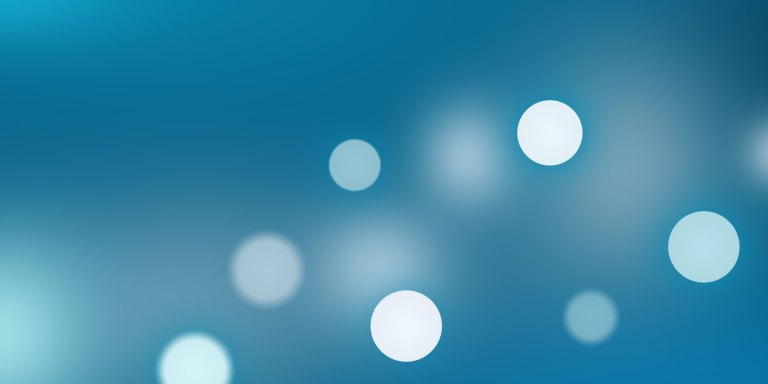
Give the GLSL for this background, as a Shadertoy shader.

```glsl
// Soft blue backdrop with hazy glows and pale out-of-focus light discs.

const vec3 DEEP_BLUE = vec3(0.03, 0.38, 0.53);
const vec3 HALO_CYAN = vec3(0.04, 0.56, 0.71);
const float HALO_WIDTH = 0.045;
const float HALO_STRENGTH = 0.6;

// Glows, back to front: centre xy, radii zw (canvas height = 1)
const int GLOW_COUNT = 11;
const vec4 GLOW_SHAPE[GLOW_COUNT] = vec4[](
    vec4(0.45, 1.05, 0.80, 0.35),
    vec4(0.00, 1.04, 0.32, 0.15),
    vec4(2.05, 0.88, 0.30, 0.32),
    vec4(1.75, -0.05, 0.75, 0.28),
    vec4(0.95, 0.27, 0.50, 0.24),
    vec4(0.48, 0.20, 0.38, 0.30),
    vec4(1.62, 0.56, 0.28, 0.32),
    vec4(0.00, 0.13, 0.25, 0.27),
    vec4(0.99, 0.30, 0.16, 0.15),
    vec4(1.22, 0.59, 0.13, 0.14),
    vec4(2.03, 0.60, 0.09, 0.09));
// Glow colour rgb and opacity
const vec4 GLOW_TINT[GLOW_COUNT] = vec4[](
    vec4(0.03, 0.50, 0.66, 0.85),
    vec4(0.08, 0.69, 0.83, 0.85),
    vec4(0.04, 0.28, 0.40, 0.85),
    vec4(0.02, 0.47, 0.68, 0.90),
    vec4(0.31, 0.53, 0.64, 0.65),
    vec4(0.42, 0.61, 0.70, 0.85),
    vec4(0.50, 0.65, 0.72, 0.92),
    vec4(0.62, 0.87, 0.90, 0.97),
    vec4(0.67, 0.79, 0.85, 0.88),
    vec4(0.68, 0.79, 0.85, 0.88),
    vec4(0.66, 0.77, 0.82, 0.90));

// Discs: centre xy, radius, edge softness
const int DISC_COUNT = 7;
const vec4 DISC_SHAPE[DISC_COUNT] = vec4[](
    vec4(0.924, 0.570, 0.067, 0.004),
    vec4(1.432, 0.654, 0.085, 0.002),
    vec4(1.833, 0.357, 0.093, 0.002),
    vec4(1.058, 0.151, 0.093, 0.002),
    vec4(0.508, 0.036, 0.092, 0.018),
    vec4(0.695, 0.297, 0.090, 0.022),
    vec4(1.539, 0.174, 0.066, 0.016));
// Disc colour rgb and halo amount
const vec4 DISC_TINT[DISC_COUNT] = vec4[](
    vec4(0.56, 0.76, 0.82, 0.60),
    vec4(0.90, 0.95, 0.97, 1.00),
    vec4(0.69, 0.86, 0.90, 0.90),
    vec4(0.92, 0.95, 0.98, 0.50),
    vec4(0.81, 0.94, 0.96, 0.80),
    vec4(0.65, 0.77, 0.83, 0.00),
    vec4(0.47, 0.70, 0.78, 0.10));

vec3 addGlow(vec3 base, vec2 p, vec4 shape, vec4 tint) {
    vec2 q = (p - shape.xy) / shape.zw;
    return mix(base, tint.rgb, tint.a * exp(-dot(q, q)));
}

vec3 addDisc(vec3 base, vec2 p, vec4 shape, vec4 tint, float pixel) {
    float dist = length(p - shape.xy) - shape.z;
    float halo = exp(-max(dist, 0.0) / HALO_WIDTH);
    base = mix(base, HALO_CYAN, HALO_STRENGTH * tint.a * halo);

    // Slightly brighter centre fading towards the rim
    float rim = smoothstep(-shape.z, 0.0, dist);
    vec3 color = tint.rgb * mix(1.015, 0.985, rim);
    float edge = max(shape.w, pixel);
    return mix(base, color, 1.0 - smoothstep(-edge, edge, dist));
}

void mainImage(out vec4 fragColor, in vec2 fragCoord) {
    vec2 p = fragCoord / iResolution.y;
    float pixel = 0.75 / iResolution.y;

    // Backdrop and haze
    vec3 color = DEEP_BLUE;
    for (int i = 0; i < GLOW_COUNT; i++)
        color = addGlow(color, p, GLOW_SHAPE[i], GLOW_TINT[i]);

    // Light discs
    for (int i = 0; i < DISC_COUNT; i++)
        color = addDisc(color, p, DISC_SHAPE[i], DISC_TINT[i], pixel);

    fragColor = vec4(clamp(color, 0.0, 1.0), 1.0);
}
```
